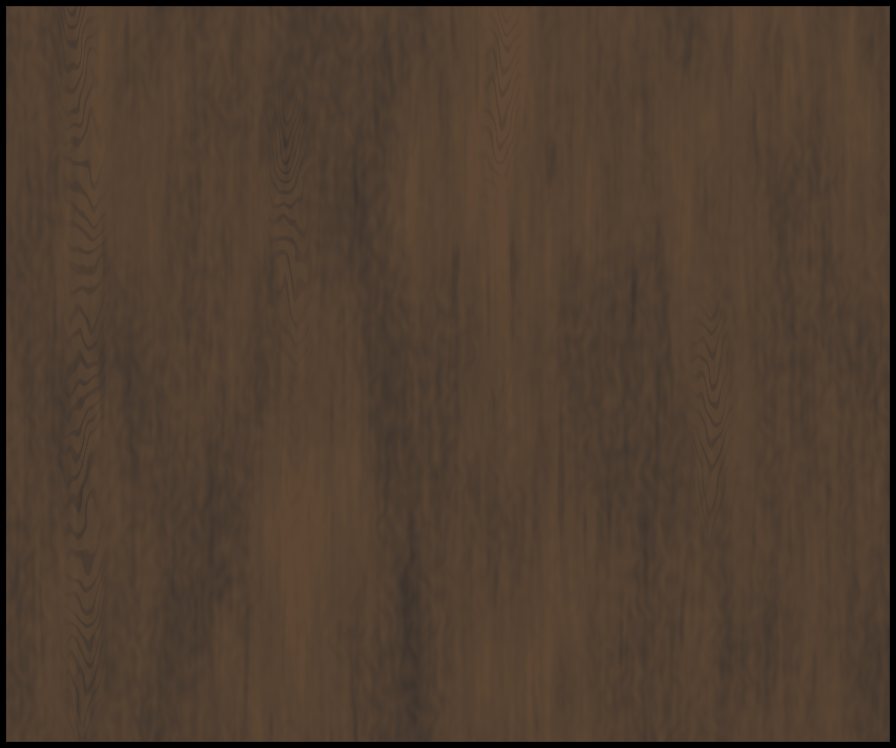
Write a WebGL 1 fragment shader that draws this texture.

```glsl
precision highp float;
// Dark stained oak board inside a thin black frame.
// Stretched gradient noise gives stain, streaks and pores; narrow columns
// of noise-warped chevron rings give the cathedral figure.

uniform vec2 u_resolution;

// Colours
const vec3 DARK_STAIN = vec3(0.242, 0.203, 0.176);
const vec3 LIGHT_WOOD = vec3(0.367, 0.279, 0.204);

// Tone: 0 is dark stain, 1 is light wood
const float BASE_TONE = 0.63;
const float BAND_PERIOD = 0.335;
const float BAND_DARK_X = 0.2;
const float BAND_DEPTH = 0.10;
const float STAIN_DEPTH = 0.30;
const float CLOUD_DEPTH = 0.22;
const float STREAK_DEPTH = 0.21;
const float FIBRE_DEPTH = 0.14;
const float PORE_DEPTH = 0.25;
const float FLECK_DEPTH = 0.28;

// Cathedral figure, in canvas heights
const float FIGURE_START = 0.11;
const float FIGURE_SPACING = 0.28;
const float FIGURE_WIDTH = 0.021;
const float FIGURE_DEPTH = 0.42;
const float RING_DENSITY = 34.0;
const float RING_STEEPNESS = 2.6;

const float FRAME_WIDTH = 0.0082;
const float TAU = 6.28318;

float hash(vec2 cell) {
  vec3 q = fract(vec3(cell.xyx) * 0.1031);
  q += dot(q, q.yzx + 33.33);
  return fract((q.x + q.y) * q.z);
}

float cornerSlope(vec2 cell, vec2 offset) {
  float angle = TAU * hash(cell + 57.0);
  return dot(vec2(cos(angle), sin(angle)), offset);
}

// Gradient noise, roughly -1 to 1
float noise(vec2 p) {
  vec2 cell = floor(p);
  vec2 f = p - cell;
  vec2 w = f * f * f * (f * (f * 6.0 - 15.0) + 10.0);
  vec2 e = vec2(1.0, 0.0);
  float low = mix(cornerSlope(cell, f), cornerSlope(cell + e, f - e), w.x);
  float high = mix(cornerSlope(cell + e.yx, f - e.yx),
                   cornerSlope(cell + 1.0, f - 1.0), w.x);
  return 1.4 * mix(low, high, w.y);
}

// Broad uneven stain running along the board
float stain(vec2 p) {
  float band = -cos(TAU * (p.x - BAND_DARK_X) / BAND_PERIOD);
  float broad = noise(p * vec2(7.0, 1.7) + 3.0);
  float cloud = noise(p * vec2(17.0, 5.0) + 21.0);
  return BAND_DEPTH * band + STAIN_DEPTH * broad + CLOUD_DEPTH * cloud;
}

// Straight vertical streaks, fibres and scattered dark flecks
float grain(vec2 p) {
  float streak = noise(p * vec2(48.0, 3.5) + 40.0);
  float fibre = noise(p * vec2(125.0, 9.0) + 11.0);
  float fleck = smoothstep(0.38, 0.8, noise(p * vec2(62.0, 7.0) + 70.0));
  return STREAK_DEPTH * streak + FIBRE_DEPTH * fibre - FLECK_DEPTH * fleck;
}

// Short wavy pores, strongest where the stain is dark
float pores(vec2 p, float stainTone) {
  p.x += 0.006 * noise(p * vec2(20.0, 32.0));
  p.y += 0.012 * noise(p * vec2(42.0, 14.0) + 8.0);
  float mottle = noise(p * vec2(105.0, 42.0) + 90.0);
  float strength = mix(1.0, 0.35, smoothstep(-0.15, 0.2, stainTone));
  return PORE_DEPTH * strength * mottle;
}

// Nested chevron rings; x holds the ring darkness, y the column mask
vec2 figure(vec2 p) {
  vec2 sum = vec2(0.0);
  for (int i = 0; i < 4; i++) {
    float id = float(i);
    float centre = FIGURE_START + FIGURE_SPACING * id;
    centre += 0.018 * noise(vec2(id * 7.3, p.y * 2.4));
    float d = p.x - centre;
    float column = exp(-d * d / (FIGURE_WIDTH * FIGURE_WIDTH));
    column *= smoothstep(-0.3, 0.25, noise(vec2(id * 5.7 + 2.4, p.y * 2.6)));
    float warp = 2.2 * noise(p * vec2(30.0, 6.0) + id * 13.0)
               + 0.5 * noise(p * vec2(70.0, 25.0) + id * 9.0);
    float rise = RING_STEEPNESS * sqrt(d * d + 0.00002);
    float phase = RING_DENSITY * (p.y - rise) + warp;
    float ring = smoothstep(0.1, 0.95, sin(TAU * phase));
    sum += vec2(ring, 1.0) * column;
  }
  return sum;
}

void main() {
  vec2 p = gl_FragCoord.xy / u_resolution.y;
  vec2 size = vec2(u_resolution.x / u_resolution.y, 1.0);

  // Wood tone
  float stainTone = stain(p);
  vec2 rings = figure(p);
  float detail = grain(p) + pores(p, stainTone);
  float tone = BASE_TONE + stainTone + detail * (1.0 - 0.45 * rings.y);
  tone += 0.12 * rings.y - FIGURE_DEPTH * rings.x;
  vec3 colour = mix(DARK_STAIN, LIGHT_WOOD, clamp(tone, 0.0, 1.0));

  // Frame
  vec2 edge = min(p, size - p);
  float inside = min(edge.x, edge.y) - FRAME_WIDTH;
  float soft = 0.7 / u_resolution.y;
  gl_FragColor = vec4(colour * smoothstep(-soft, soft, inside), 1.0);
}
```
